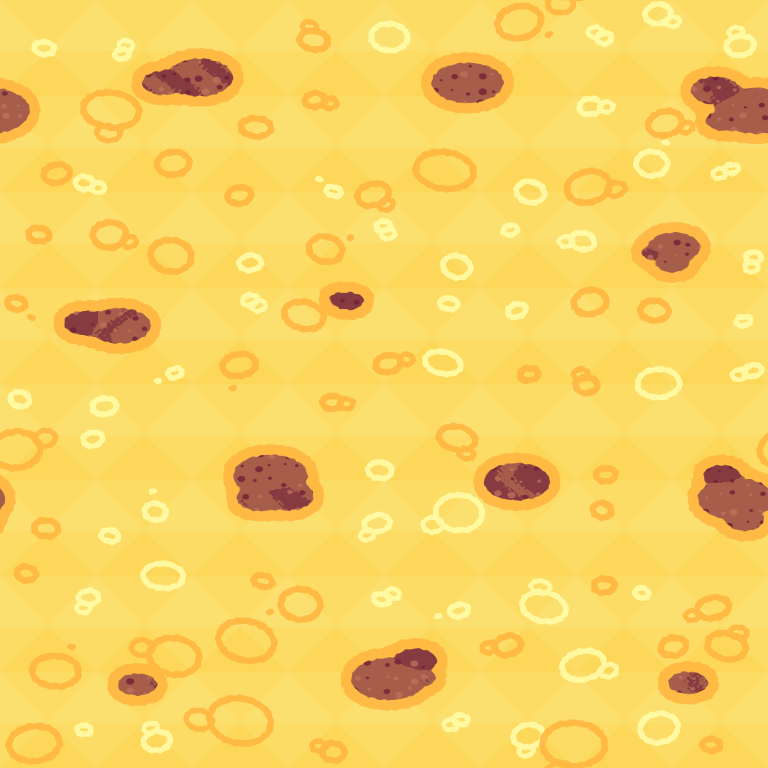
A three.js fragment shader for this texture:

```glsl
varying vec2 vUv;

const float TAU = 6.2831853;
const float EDGE = 0.001;
const float TILES = 8.0;                      // background diamonds across
const float FOLD = 0.47;                      // height of the dark band in a tile
const float MARK_GRID = 11.0;                 // ring cells across
const float ORANGE_STROKE = 0.0043;           // half widths
const float PALE_STROKE = 0.0038;
const vec2 PATCH_GRID = vec2(3.0, 4.0);
const vec2 PATCH_RADII = vec2(0.048, 0.027);
const float PATCH_JITTER = 0.45;
const float HALO = 0.0135;
const float SPOT_GRID = 55.0;

const vec3 SAND_LIGHT = vec3(0.985, 0.878, 0.435);
const vec3 SAND_DARK = vec3(0.99, 0.845, 0.35);
const vec3 ORANGE = vec3(1.0, 0.71, 0.25);
const vec3 PALE = vec3(1.0, 0.98, 0.64);
const vec3 BROWN = vec3(0.65, 0.37, 0.29);
const vec3 MAROON = vec3(0.52, 0.23, 0.25);
const vec3 SPOT_DARK = vec3(0.45, 0.12, 0.21);
const vec3 SPOT_LIGHT = vec3(0.74, 0.44, 0.36);

vec4 hash4(vec2 c) {
  c += 3.7;
  vec4 n = vec4(dot(c, vec2(127.1, 311.7)), dot(c, vec2(269.5, 183.3)),
                dot(c, vec2(419.2, 371.9)), dot(c, vec2(73.7, 157.3)));
  return fract(sin(n) * 43758.55);
}

float cover(float d) { return 1.0 - smoothstep(-EDGE, EDGE, d); }

float ellipse(vec2 p, vec2 r) {
  p += 1e-5;
  float k = length(p / r);
  return k * (k - 1.0) / length(p / (r * r));
}

float smoothMin(float a, float b, float k) {
  float h = max(k - abs(a - b), 0.0) / k;
  return min(a, b) - h * h * k * 0.25;
}

// Layered sines that roughen the outlines
float rough(vec2 p) {
  p *= TAU;
  return 0.5 * sin(p.x * 67.0 + 2.0 * sin(p.y * 41.0))
       + 0.5 * sin(p.y * 83.0 + 2.0 * sin(p.x * 53.0));
}

// Horizontal bands crossed by diamonds
vec3 background(vec2 p) {
  vec2 f = fract(p * TILES);
  float h = f.y - FOLD;
  float rise = h > 0.0 ? 0.5 * h / (1.0 - FOLD) : -0.5 * h / FOLD;
  float diamond = cover((abs(fract(f.x + 0.5) - 0.5) + rise - 0.5) / TILES);
  float band = cover(-h / TILES) * cover((f.y - 1.0) / TILES);
  return mix(SAND_DARK, SAND_LIGHT, 0.5 * (band + diamond));
}

// Patches sit on a grid whose odd rows shift by half a cell
vec2 patchCell(vec2 p) {
  float row = floor(p.y * PATCH_GRID.y);
  return vec2(floor(p.x * PATCH_GRID.x - 0.5 * mod(row, 2.0)), row);
}

vec2 patchCentre(vec2 cell, vec4 h) {
  vec2 shift = vec2(0.5 * mod(cell.y, 2.0), 0.0);
  return (cell + 0.5 + shift + (h.xy - 0.5) * PATCH_JITTER) / PATCH_GRID;
}

vec2 patchSize(vec4 h) { return PATCH_RADII * mix(0.4, 1.2, h.z); }

// Distance to the lobed patches, and the tone of the nearest lobe
vec2 patches(vec2 p) {
  float dist = 1.0, nearest = 1.0, tone = 0.0;
  for (int j = -1; j <= 1; j++) for (int i = -1; i <= 1; i++) {
    vec2 cell = patchCell(p) + vec2(i, j);
    vec2 id = mod(cell, PATCH_GRID);
    vec4 h = hash4(id);
    vec2 size = patchSize(h), q = p - patchCentre(cell, h);
    for (int k = 0; k < 4; k++) {
      if (float(k) > h.w * 4.0) break;
      vec4 g = hash4(id + 17.0 * float(k + 1));
      float a = g.y * TAU, outer = min(float(k), 1.0);
      vec2 offset = outer * size * vec2(cos(a), sin(a)) * mix(0.8, 1.35, g.z);
      float d = ellipse(q - offset, size * mix(1.0, mix(0.38, 0.75, g.x), outer));
      if (d < nearest) { nearest = d; tone = g.w; }
      dist = smoothMin(dist, d, 0.008);
    }
  }
  return vec2(dist, tone);
}

// Ring distances: x orange, y pale; each may carry a small ring or dot
vec2 marks(vec2 p) {
  vec2 best = vec2(1.0);
  for (int j = -1; j <= 1; j++) for (int i = -1; i <= 1; i++) {
    vec2 cell = floor(p * MARK_GRID) + vec2(i, j);
    vec2 id = mod(cell, MARK_GRID);
    vec4 h = hash4(id + 91.0), g = hash4(id + 157.0);
    vec2 centre = (cell + 0.5 + (h.xy - 0.5) * 0.65) / MARK_GRID;
    vec2 home = patchCell(centre);
    vec4 ph = hash4(mod(home, PATCH_GRID));
    if (length((centre - patchCentre(home, ph)) / (patchSize(ph) * 1.8 + 0.02)) < 1.0) continue;

    bool pale = h.w > 0.5;
    float stroke = pale ? PALE_STROKE : ORANGE_STROKE;
    float grow = pow(h.z, 2.5);
    float width = pale ? mix(0.009, 0.032, grow) : mix(0.012, 0.045, grow);
    vec2 r = width * vec2(1.0, mix(0.6, 0.78, g.x));
    float t = (g.y - 0.5) * 0.5;
    vec2 q = mat2(cos(t), -sin(t), sin(t), cos(t)) * (p - centre);
    float d = abs(ellipse(q, r)) - stroke;

    float a = g.z * TAU;
    vec2 aim = vec2(cos(a), sin(a));
    vec2 small = max(r * 0.42, vec2(0.009, 0.0065));
    if (g.w < 0.32) d = min(d, abs(ellipse(q - aim * (r + small * 0.8), small)) - stroke * 0.85);
    else if (g.w < 0.48) d = min(d, ellipse(q - aim * (r + 0.016), vec2(0.0055, 0.0042)));
    if (pale) best.y = min(best.y, d);
    else best.x = min(best.x, d);
  }
  return best;
}

// Mottled brown with cellular spots
vec3 crust(vec2 p, float tone) {
  float grain = rough(p * 1.7) * 0.06;
  float mottle = 0.16 * sin(p.x * 90.0 + 2.0 * sin(p.y * 70.0));
  vec3 col = mix(BROWN, MAROON, smoothstep(0.54, 0.6, tone + mottle + grain));
  for (int j = -1; j <= 1; j++) for (int i = -1; i <= 1; i++) {
    vec2 cell = floor(p * SPOT_GRID) + vec2(i, j);
    vec4 h = hash4(mod(cell, SPOT_GRID) + 211.0);
    vec2 q = p - (cell + 0.2 + 0.6 * h.xy) / SPOT_GRID;
    float d = ellipse(q, vec2(1.0, 0.8) * mix(0.08, 0.3, h.z) / SPOT_GRID);
    col = mix(col, h.w < 0.55 ? SPOT_DARK : SPOT_LIGHT, 0.8 * cover(d));
  }
  return col;
}

void main() {
  float wobble = rough(vUv) * 0.0009;
  vec2 ring = marks(vUv) + wobble;
  vec2 blob = patches(vUv);
  float d = blob.x + wobble;

  vec3 col = background(vUv);
  col = mix(col, PALE, cover(ring.y) * 0.95);
  col = mix(col, ORANGE, max(cover(ring.x), cover(d - HALO)) * 0.87);
  col = mix(col, crust(vUv, blob.y), cover(d));
  gl_FragColor = vec4(col, 1.0);
}
```
